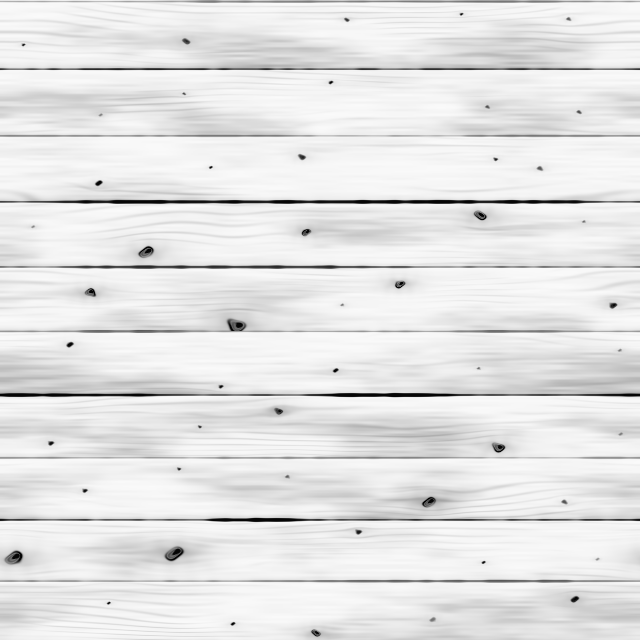
Write a WebGL 1 fragment shader that draws this texture.

```glsl
precision highp float;
// Ten whitewashed pine boards with dark seams, soft stains, grain and knots.

uniform vec2 u_resolution;

const float TAU = 6.28319;
const float BOARDS = 10.0;
const float FIRST_SEAM = 0.0026;    // distance of the first seam from the top
const float BOARD_HEIGHT = 0.10612; // height of the top board
const float BOARD_TAPER = 0.000612; // boards get slightly lower downwards
const float KNOTS_PER_BOARD = 5.0;
const float KNOT_MIN = 0.0022;
const float KNOT_MAX = 0.0135;
const float SEAM_THIN = 0.0011;
const float SEAM_THICK = 0.0028;
const float RING_DENSITY = 85.0;
const float FIBRE_DENSITY = 260.0;
const float STAIN_AMOUNT = 0.17;
const float RING_AMOUNT = 0.11;
const float FIBRE_AMOUNT = 0.05;
const vec3 PAINT = vec3(0.98);
const vec3 INK = vec3(0.02);

float hash(vec2 p) {
  return fract(sin(dot(p, vec2(127.1, 311.7))) * 43758.5);
}

// Smooth lattice noise that repeats in x after `period` cells.
float noise(vec2 p, float period) {
  vec2 i = floor(p), f = fract(p);
  f = f * f * (3.0 - 2.0 * f);
  float x0 = mod(i.x, period), x1 = mod(i.x + 1.0, period);
  return mix(mix(hash(vec2(x0, i.y)), hash(vec2(x1, i.y)), f.x),
             mix(hash(vec2(x0, i.y + 1.0)), hash(vec2(x1, i.y + 1.0)), f.x), f.y);
}

float cloud(vec2 p, float period) {
  float sum = 0.0, weight = 0.53;
  for (int i = 0; i < 4; i++) {
    sum += weight * noise(p, period);
    p = p * 2.0 + vec2(0.0, 7.3);
    period *= 2.0;
    weight *= 0.5;
  }
  return sum;
}

float seamAt(float k) {
  return k * (BOARD_HEIGHT - BOARD_TAPER * k);
}

// Darkness of one knot at offset d; large knots have a rim, a heart and a halo.
float knot(vec2 d, float r, float seed, float px) {
  vec2 q = d * vec2(1.0, 1.3) / r;
  q += 0.2 * sin(q.yx * 2.3 + seed * TAU);
  float l = length(q), soft = 0.2 + px / r;
  float large = smoothstep(0.0045, 0.007, r);
  float disc = 1.0 - smoothstep(1.0 - soft, 1.0 + soft, l);
  float side = 0.5 + 0.5 * dot(q / max(l, 0.01), vec2(cos(seed * 40.0), sin(seed * 40.0)));
  float rim = exp(-pow((l - 0.9) * 4.5, 2.0)) * mix(0.2, 0.9, side);
  float heart = 1.0 - smoothstep(0.2, 0.75, length(q - vec2(0.25, -0.2)));
  float rings = 0.12 * disc * (0.5 + 0.5 * sin(l * 14.0));
  float halo = 0.32 * exp(-0.8 * length(q * vec2(0.5, 1.0)));
  float big = max(max(rim, heart * 0.8), disc * 0.3) + rings + halo;
  float small = disc * mix(0.3, 1.0, seed) + halo * 0.4;
  return mix(small, big, large);
}

void main() {
  vec2 uv = gl_FragCoord.xy / u_resolution;
  float px = 1.0 / u_resolution.y;

  // Board index and position within the board, measured downwards.
  float x = uv.x, y = fract(1.0 - uv.y - FIRST_SEAM);
  float root = sqrt(BOARD_HEIGHT * BOARD_HEIGHT - 4.0 * BOARD_TAPER * y);
  float k = (BOARD_HEIGHT - root) / (2.0 * BOARD_TAPER);
  float board = clamp(floor(k), 0.0, BOARDS - 1.0);
  float top = y - seamAt(board), bottom = seamAt(board + 1.0) - y;
  float height = top + bottom, v = top / height;

  // Knots, one per jittered cell; they also push the grain aside.
  float knots = 0.0, bend = 0.0;
  for (float i = 0.0; i < KNOTS_PER_BOARD; i++) {
    vec2 cell = vec2(i + 3.0, board * 3.0 + 11.0);
    float seed = hash(cell + 0.37);
    float size = pow(hash(cell + 5.1), 3.0);
    float r = mix(KNOT_MIN, KNOT_MAX, size);
    float cx = (i + 0.1 + 0.8 * hash(cell)) / KNOTS_PER_BOARD;
    float cy = mix(0.1, 0.93, hash(cell + 9.7));
    vec2 d = vec2(fract(x - cx + 0.5) - 0.5, top - cy * height);
    vec2 spread = d / (r * vec2(4.5, 2.2));
    bend += d.y * exp(-dot(spread, spread));
    knots = max(knots, knot(d, r, seed, px));
  }

  // Stains, growth rings and fine fibres.
  float lane = board * 17.0;
  float flow = y - 0.75 * bend;
  float patches = cloud(vec2(x * 5.0, v * 2.2 + lane), 5.0);
  float stain = smoothstep(0.38, 0.85, patches) * smoothstep(-0.1, 0.6, v);
  float arch = noise(vec2(x * 3.0, v * 1.6 + lane + 5.0), 3.0);
  float wobble = noise(vec2(x * 11.0, v * 3.0 + lane + 9.0), 11.0);
  float rings = pow(0.5 + 0.5 * sin(TAU * (flow * RING_DENSITY + 3.5 * arch + 0.7 * wobble)), 5.0);
  rings *= smoothstep(0.4, 0.75, cloud(vec2(x * 4.0, v * 2.0 + lane + 31.0), 4.0));
  float fibres = noise(vec2(x * 16.0, flow * FIBRE_DENSITY), 16.0);
  float dark = STAIN_AMOUNT * stain * (0.7 + 0.6 * fibres) + RING_AMOUNT * rings;
  dark += FIBRE_AMOUNT * fibres * (0.3 + patches);

  // Seams differ in strength and swell into black stretches.
  float nearest = floor(k + 0.5);
  float seam = mod(nearest, BOARDS);
  float strength = 0.65 + 0.35 * cos(TAU * (seam - 1.0) / 2.4);
  float swell = smoothstep(0.45, 0.8, noise(vec2(x * 5.0, seam * 7.0 + 2.0), 5.0)) * strength;
  float ragged = noise(vec2(x * 60.0, seam * 5.0), 60.0);
  float width = mix(SEAM_THIN, SEAM_THICK, swell) * (0.8 + 0.4 * ragged);
  float gap = abs(y - seamAt(nearest));
  float line = 1.0 - smoothstep(width - 0.7 * px, width + 0.7 * px, gap);
  line *= clamp(strength * (0.65 + 0.25 * ragged) + 0.4 * swell, 0.0, 1.0);
  dark += exp(-bottom / 0.004) * 0.24 * strength * (0.6 + 0.6 * ragged);
  dark *= 1.0 - 0.8 * exp(-top / 0.006);

  dark = 1.0 - (1.0 - clamp(dark, 0.0, 1.0)) * (1.0 - clamp(knots, 0.0, 1.0)) * (1.0 - line);
  gl_FragColor = vec4(mix(PAINT, INK, dark), 1.0);
}
```
